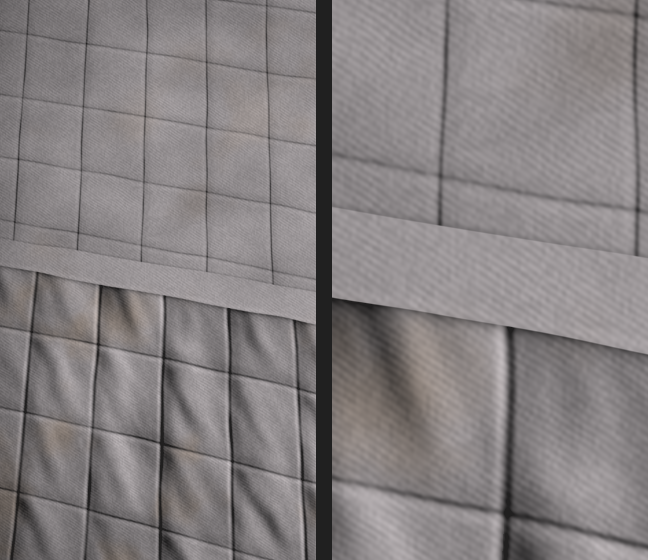
Left: the whole. Right: its middle third, enlarged.
Reproduce this texture procedurally as a WebGL 2 fragment shader.

```glsl
#version 300 es
precision highp float;
uniform vec2 u_resolution;
out vec4 outColor;

// Lengths are in canvas widths, y runs downward from the top edge
const vec3 CLOTH = vec3(0.572, 0.553, 0.560);
const vec3 STAIN = vec3(0.50, 0.455, 0.42);
const float AXIS = 0.463;                        // x at which row heights are given
const vec2 BAND_TOP = vec2(0.831, 0.170);        // height, slope
const vec2 BAND_BOTTOM = vec2(0.926, 0.185);
const vec2 UPPER_COLUMN = vec2(0.655, 0.1875);   // seam x, pitch
const vec2 UPPER_ROW = vec2(0.167, 0.2037);      // seam y, pitch
const vec2 LOWER_COLUMN = vec2(0.5185, 0.2037);
const vec2 LOWER_ROW = vec2(1.123, 0.269);
const float UPPER_SPREAD = 0.022;
const float LOWER_SPREAD = 0.035;
const float LOWER_LEAN = -0.02;
const float SEAM_WIDTH = 0.0028;
const float TWILL_FREQUENCY = 108.0;
const float TWILL_DEPTH = 0.035;

float hash(vec2 p) {
  p = fract(p * vec2(0.1031, 0.1137));
  p += dot(p, p.yx + 33.33);
  return fract((p.x + p.y) * p.x * 7.13 + p.y * 5.7);
}

float noise(vec2 p) {
  vec2 i = floor(p), f = fract(p);
  f = f * f * (3.0 - 2.0 * f);
  return mix(mix(hash(i), hash(i + vec2(1, 0)), f.x),
             mix(hash(i + vec2(0, 1)), hash(i + 1.0), f.x), f.y);
}

float fbm(vec2 p) {
  float sum = 0.0, gain = 0.5;
  for (int i = 0; i < 4; i++) {
    sum += gain * noise(p);
    p = mat2(1.6, 1.2, -1.2, 1.6) * p + 7.3;
    gain *= 0.5;
  }
  return sum;
}

float bump(float d, float width) { return exp(-d * d / (width * width)); }

// Height below a sloping line
float below(vec2 p, vec2 line) { return p.y - line.x - line.y * (p.x - AXIS); }

// Signed distance to the nearest line of a repeat
float nearest(float t, float pitch) { return (fract(t + 0.5) - 0.5) * pitch; }

float upperShade(vec2 p) {
  float pitch = UPPER_COLUMN.y + UPPER_SPREAD * p.y;
  float slope = 0.145 + 0.056 * p.y;
  vec2 grid = vec2((p.x - UPPER_COLUMN.x) / pitch,
                   (p.y - slope * (p.x - AXIS) - UPPER_ROW.x) / UPPER_ROW.y);
  vec2 d = vec2(nearest(grid.x, pitch), nearest(grid.y, UPPER_ROW.y));
  float wear = 0.6 + 0.6 * noise(p * 17.0);
  float shade = 1.0 + 0.22 * (fbm(p * vec2(6.0, 8.0) + 3.0) - 0.47);
  shade += 0.10 * (noise(vec2(p.x * 9.0 + p.y * 7.0, p.y * 8.0 - p.x * 3.0)) - 0.5);
  // Thin dark seams with a soft pucker on either side
  shade -= 0.42 * wear * bump(d.x, SEAM_WIDTH) + 0.06 * bump(d.x - 0.008, 0.013);
  shade -= 0.22 * wear * bump(d.y, SEAM_WIDTH * 1.1) + 0.05 * bump(d.y + 0.006, 0.012);
  shade += 0.05 * bump(d.x + 0.009, 0.006) + 0.05 * bump(d.y - 0.010, 0.007);
  return shade;
}

float lowerShade(vec2 p) {
  float drop = p.y - BAND_BOTTOM.x;
  float pitch = LOWER_COLUMN.y + LOWER_SPREAD * drop;
  float slope = 0.21 + 0.111 * (p.y - LOWER_ROW.x);
  vec2 grid = vec2((p.x - LOWER_COLUMN.x - LOWER_LEAN * drop) / pitch,
                   (p.y - slope * (p.x - AXIS) - LOWER_ROW.x) / LOWER_ROW.y);
  vec2 d = vec2(nearest(grid.x, pitch), nearest(grid.y, LOWER_ROW.y));
  vec2 cell = floor(grid), q = fract(grid);
  float vary = hash(cell + 41.0);
  float wear = 0.55 + 0.8 * noise(p * 11.0 + 5.0);
  // Slanting folds across each puffed cell
  float crease = q.x - 0.06 - (0.4 + 0.35 * vary) * q.y - 0.12 * (noise(p * 12.0) - 0.5);
  float fade = smoothstep(0.0, 0.15, q.y) * smoothstep(1.0, 0.5, q.y) * smoothstep(1.0, 0.8, q.x);
  float folds = fbm(vec2(p.x * 13.0 - p.y * 7.0, p.y * 3.5 + p.x * 2.0));
  float shade = 0.96 + 0.62 * (folds - 0.47);
  shade -= (0.14 + 0.30 * vary) * fade * bump(crease, 0.11);
  shade += 0.13 * fade * bump(crease - 0.24, 0.12);
  // Raised seam edge, stitch groove and cast shadow
  shade += 0.24 * wear * bump(d.x + 0.008, 0.006);
  shade -= 0.58 * wear * bump(d.x - 0.003, 0.0048) + 0.20 * wear * bump(d.x - 0.018, 0.020);
  shade -= 0.38 * wear * bump(d.y, 0.0036) + 0.10 * bump(d.y + 0.012, 0.018);
  shade += 0.12 * bump(d.y - 0.011, 0.008);
  // Shadow under the band
  float under = max(below(p, BAND_BOTTOM), 0.0);
  return shade - 0.40 * exp(-under / 0.006) - 0.08 * exp(-under / 0.03);
}

void main() {
  vec2 p = vec2(gl_FragCoord.x, u_resolution.y - gl_FragCoord.y) / u_resolution.x;
  float edge = 1.0 / u_resolution.x;
  vec2 cloth = p + 0.006 * (vec2(noise(p * 9.0), noise(p * 9.0 + 20.0)) - 0.5);
  float top = below(cloth, BAND_TOP), bottom = below(cloth, BAND_BOTTOM);

  // Quilted halves joined by a flat band
  float band = 1.05 + 0.14 * (fbm(p * 9.0) - 0.47) + 0.05 * bump(bottom + 0.008, 0.006);
  float upper = upperShade(cloth) - 0.14 * bump(top, 0.005);
  float lowerMask = smoothstep(-edge, edge, bottom);
  float shade = mix(upper, band, smoothstep(-edge, edge, top));
  shade = mix(shade, lowerShade(cloth), lowerMask);

  // Broad light falloff, twill and fibre grain
  shade *= 1.03 - 0.20 * exp(-p.x * 4.0) - 0.13 * smoothstep(1.3, 1.8, p.y) * (1.2 - p.x);
  shade *= 1.0 - 0.10 * smoothstep(0.35, 0.0, p.y);
  float twill = sin(6.2832 * TWILL_FREQUENCY * (p.y - 0.65 * p.x + 0.004 * noise(p * 30.0)));
  shade += TWILL_DEPTH * twill * (0.4 + noise(p * 40.0));
  shade += 0.09 * (noise(p * vec2(230.0, 150.0)) - 0.5);

  float stain = smoothstep(0.48, 0.75, fbm(p * 5.0 + 11.0)) * (0.3 + 0.5 * lowerMask);
  vec3 color = mix(CLOTH, STAIN * 1.1, stain) * max(shade, 0.22);
  outColor = vec4(clamp(color, 0.0, 1.0), 1.0);
}
```
